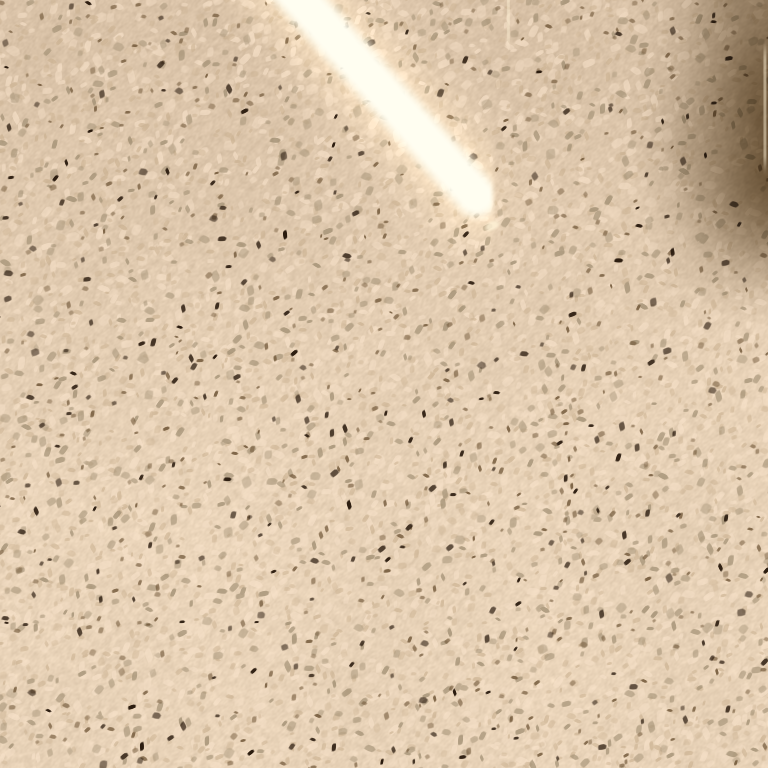
Reproduce this texture procedurally as a three.js fragment shader.

```glsl
// Speckled beige stone slab with a diagonal lamp reflection and a shaded corner.
varying vec2 vUv;

vec2 hash2(vec2 p) {
  vec3 q = fract(p.xyx * vec3(0.1031, 0.1030, 0.0973));
  q += dot(q, q.yzx + 33.33);
  return fract((q.xx + q.yz) * q.zy);
}

float gradientNoise(vec2 p) {
  vec2 cell = floor(p), f = fract(p);
  vec2 u = f * f * f * (f * (f * 6.0 - 15.0) + 10.0);
  vec2 e = vec2(0.0, 1.0);
  float a = dot(hash2(cell) * 2.0 - 1.0, f);
  float b = dot(hash2(cell + e.yx) * 2.0 - 1.0, f - e.yx);
  float c = dot(hash2(cell + e.xy) * 2.0 - 1.0, f - e.xy);
  float d = dot(hash2(cell + e.yy) * 2.0 - 1.0, f - e.yy);
  return mix(mix(a, b, u.x), mix(c, d, u.x), u.y);
}

// Coverage of scattered angular chips; radius is in canvas units.
float chips(vec2 uv, float cells, float share, float radius, float seed) {
  vec2 p = uv * cells, home = floor(p);
  float cover = 0.0;
  for (int j = -1; j <= 1; j++) {
    for (int i = -1; i <= 1; i++) {
      vec2 id = home + vec2(float(i), float(j));
      vec2 place = hash2(id + seed);
      vec2 kind = hash2(id + seed + 57.0);
      vec2 form = hash2(id + seed + 113.0);
      vec2 d = (p - id - place) / cells;
      float angle = 0.75 + (form.x - 0.5) * 2.6;
      float s = sin(angle), c = cos(angle);
      d = vec2(c * d.x + s * d.y, c * d.y - s * d.x);
      d *= vec2(0.8, 0.9 + 0.8 * form.y);
      float corner = max(abs(d.x + d.y * (form.x - 0.5)), abs(d.y));
      corner = max(corner, dot(d, vec2(0.75, 0.6)));
      float size = radius * (0.5 + 0.6 * kind.y);
      float edge = mix(corner, length(d), 0.45) - size;
      float chip = 1.0 - smoothstep(-0.0011, 0.0013, edge);
      cover = max(cover, chip * step(kind.x, share) * (0.5 + 0.5 * form.y));
    }
  }
  return cover;
}

// Soft thin upright glint.
float glint(vec2 uv, float x, float low, float high) {
  float line = 1.0 - smoothstep(0.0008, 0.003, abs(uv.x - x));
  return line * smoothstep(low, low + 0.03, uv.y) * (1.0 - smoothstep(high - 0.03, high, uv.y));
}

void main() {
  vec2 uv = vUv;

  // Ground: warm vertical gradient, cloudy tone and diagonal grain
  vec3 color = mix(vec3(0.91, 0.825, 0.72), vec3(0.855, 0.765, 0.66), smoothstep(0.3, 1.0, uv.y));
  color += 0.025 * gradientNoise(uv * 5.0);
  vec2 grain = vec2(uv.x + uv.y, uv.y - uv.x);
  color += 0.055 * gradientNoise(grain * vec2(55.0, 95.0));
  color += 0.045 * gradientNoise(grain * vec2(130.0, 210.0) + 40.0);

  // Chips from pale to nearly black
  color = mix(color, vec3(0.97, 0.885, 0.79), 0.65 * chips(uv, 65.0, 0.45, 0.0062, 11.0));
  color = mix(color, vec3(0.78, 0.68, 0.55), 0.6 * chips(uv, 80.0, 0.32, 0.0042, 203.0));
  color = mix(color, vec3(0.63, 0.56, 0.45), 0.8 * chips(uv, 58.0, 0.28, 0.0050, 331.0));
  color = mix(color, vec3(0.45, 0.35, 0.23), 0.9 * chips(uv, 64.0, 0.13, 0.0032, 457.0));
  color = mix(color, vec3(0.16, 0.10, 0.05), chips(uv, 36.0, 0.24, 0.0040, 599.0));

  // Shade in the upper right corner
  float shade = smoothstep(0.82, 1.02, uv.x + 0.02 * gradientNoise(uv * 8.0));
  shade *= smoothstep(0.57, 0.78, uv.y) * (1.0 - 0.3 * smoothstep(0.85, 1.0, uv.y));
  color *= mix(vec3(1.0), vec3(0.47, 0.41, 0.31), shade);

  // Lamp reflection: bright bar with a cut end and a warm halo
  vec2 top = vec2(0.365, 1.03), bar = vec2(0.62, 0.745) - top;
  float along = clamp(dot(uv - top, bar) / dot(bar, bar), 0.0, 1.0);
  float away = length(uv - top - bar * along);
  float cut = 1.0 - smoothstep(0.636, 0.648, uv.x);
  float core = (1.0 - smoothstep(0.016, 0.037, away)) * cut;
  float halo = exp(-away * away / 0.0028) * mix(0.35, 1.0, cut);
  color += vec3(0.13, 0.125, 0.10) * halo;
  color = mix(color, vec3(1.0, 0.995, 0.945), core);

  // Small glints below the bar and along the top and right edges
  vec2 tip = uv - vec2(0.641, 0.706);
  tip = vec2(tip.x + 0.5 * tip.y, tip.y - 0.5 * tip.x) / vec2(0.014, 0.008);
  float spark = 1.0 - smoothstep(0.4, 1.1, length(tip));
  spark = max(spark, 0.6 * glint(uv, 0.662, 0.93, 1.05));
  spark = max(spark, 0.6 * glint(uv, 0.996, 0.77, 0.95));
  color = mix(color, vec3(1.0, 0.95, 0.84), 0.8 * spark);

  gl_FragColor = vec4(clamp(color, 0.0, 1.0), 1.0);
}
```
